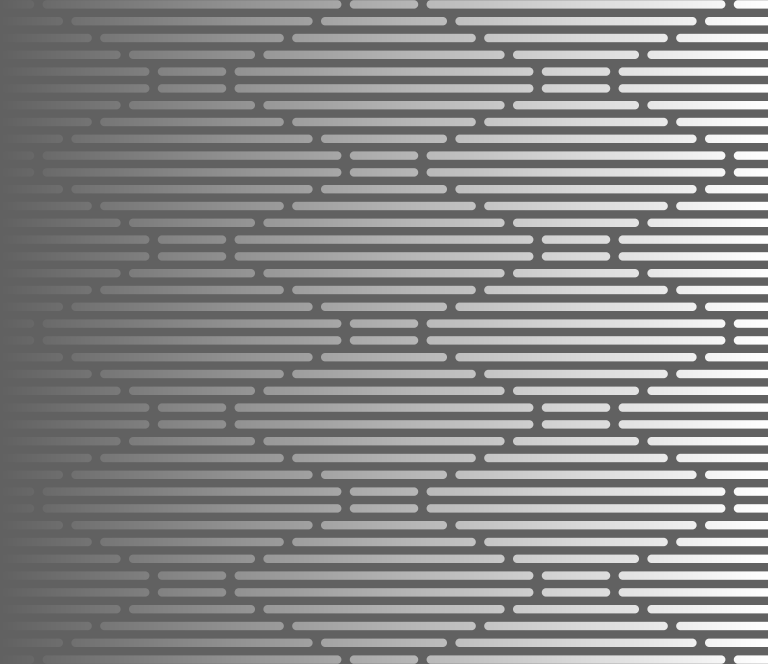
Write a Shadertoy shader that draws this pattern.

```glsl
// Distance to rounded bars stacked in rows, broken by gaps that trace diamonds
float barDistance(vec2 p) {
    float pitch = 0.021875;
    float radius = pitch * 0.25;

    // Gaps step outward over five rows, then back in
    float row = floor(p.y / pitch);
    float phase = mod(row, 10.0);
    float gapOffset = 0.05 + 0.0375 * min(phase, 9.0 - phase);

    // Two mirrored gaps in every half-width repeat
    float x = abs(p.x - 0.5 * floor(p.x / 0.5 + 0.5));
    float fromGap = abs(x - gapOffset);
    float fromAxis = p.y - (row + 0.5) * pitch;

    // Round caps end one radius away from the gap centre
    return length(vec2(max(2.0 * radius - fromGap, 0.0), fromAxis)) - radius;
}

void mainImage(out vec4 fragColor, in vec2 fragCoord) {
    vec2 p = (fragCoord - 0.5 * iResolution.xy) / iResolution.x;
    float coverage = clamp(0.5 - barDistance(p) * iResolution.x, 0.0, 1.0);

    // Bars brighten from the ground grey to white, left to right
    vec3 ground = vec3(0.38);
    vec3 bar = mix(ground, vec3(1.0), p.x + 0.5);
    fragColor = vec4(mix(ground, bar, coverage), 1.0);
}
```
